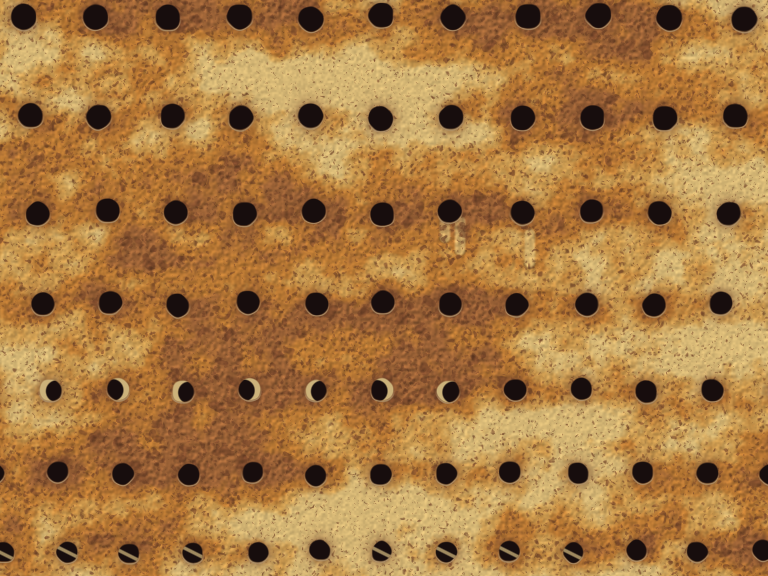
Give the GLSL for this texture, as a Shadertoy shader.

```glsl
// Rusted ochre sheet metal with seven rows of punched holes that close up toward the bottom.
#define ROWS 7
#define ROW_START 0.0295
#define ROW_STEP 0.1771
#define ROW_SHRINK 0.00373
#define PITCH 0.1252
#define PITCH_SHRINK 0.0026
#define HOLE_RADIUS 0.0218
#define RADIUS_SHRINK 0.0007
#define JITTER 0.007
#define SPECKLE 1.0
#define GRAIN 0.22

const vec3 PALE   = vec3(0.84, 0.72, 0.46);
const vec3 OCHRE  = vec3(0.79, 0.60, 0.31);
const vec3 ORANGE = vec3(0.72, 0.47, 0.20);
const vec3 UMBER  = vec3(0.60, 0.38, 0.21);
const vec3 FLAKE  = vec3(0.43, 0.25, 0.15);
const vec3 VOID   = vec3(0.09, 0.05, 0.05);

float hash(vec2 p) {
    vec3 q = fract(p.xyx * 0.1031);
    q += dot(q, q.yzx + 33.33);
    return fract((q.x + q.y) * q.z);
}

vec2 hash2(vec2 p) { return vec2(hash(p + 17.0), hash(p + 71.0)); }

float noise(vec2 p) {
    vec2 i = floor(p), f = fract(p);
    f = f * f * (3.0 - 2.0 * f);
    return mix(mix(hash(i), hash(i + vec2(1, 0)), f.x),
               mix(hash(i + vec2(0, 1)), hash(i + vec2(1, 1)), f.x), f.y);
}

float fbm(vec2 p) {
    float sum = 0.0, amp = 0.5;
    for (int i = 0; i < 5; i++) {
        sum += amp * noise(p);
        p = mat2(1.6, 1.2, -1.2, 1.6) * p + 9.7;
        amp *= 0.5;
    }
    return sum / 0.97;
}

float blob(vec2 p, vec2 center, vec2 size) {
    vec2 q = (p - center) / size;
    return exp(-dot(q, q));
}

// Coverage of irregular round spots, one per cell; amount sets their size.
float speckles(vec2 p, float cells, float amount, float pixel) {
    vec2 g = p * cells + 0.5 * vec2(noise(p * cells * 2.3), noise(p * cells * 2.3 + 40.0));
    float soft = max(pixel * cells, 0.08), cover = 0.0;
    for (int y = -1; y <= 1; y++)
    for (int x = -1; x <= 1; x++) {
        vec2 id = floor(g) + vec2(x, y);
        float radius = amount * 0.6 * (hash(id) - 0.35);
        float dist = length(g - id - hash2(id));
        if (radius > 0.0) cover = max(cover, smoothstep(-soft, soft, radius - dist));
    }
    return cover;
}

void mainImage(out vec4 fragColor, in vec2 fragCoord) {
    float pixel = 1.0 / iResolution.y;
    vec2 p = vec2(fragCoord.x - 0.5 * iResolution.x, iResolution.y - fragCoord.y) * pixel;

    // Nearest hole, and the rust bands that follow the rows
    float edge = 1.0, radius = HOLE_RADIUS, band = 0.0;
    vec2 local = vec2(1), id = vec2(0);
    for (int i = 0; i < ROWS; i++) {
        float r = float(i), pitch = PITCH - PITCH_SHRINK * r;
        float rowY = ROW_START + ROW_STEP * r - ROW_SHRINK * r * r;
        float column = round((p.x + 0.0026) / pitch);
        vec2 cell = vec2(column, r);
        vec2 q = p - vec2(column * pitch - 0.0026, rowY) - JITTER * (hash2(cell + 20.0) - 0.5);
        float size = HOLE_RADIUS - RADIUS_SHRINK * r;
        float d = length(q) - size + 0.003 * (noise(q * 70.0 + cell * 9.0) - 0.5);
        if (d < edge) { edge = d; radius = size; local = q; id = cell; }
        band += exp(-pow((p.y - rowY) / 0.032, 2.0));
    }

    // Rust depth: broad streaks, mottling and a few large patches
    float rust = 0.46 + 1.4 * (fbm(p * vec2(3.0, 6.5) + 4.0) - 0.5)
               + 0.9 * (fbm(p * 22.0) - 0.5) + 0.16 * (band - 0.45);
    rust += 0.22 * blob(p, vec2(-0.38, 0.47), vec2(0.30, 0.07))
          + 0.20 * blob(p, vec2(-0.42, 0.10), vec2(0.25, 0.09))
          + 0.18 * blob(p, vec2(0.20, 0.59), vec2(0.22, 0.08))
          + 0.15 * blob(p, vec2(-0.35, 0.79), vec2(0.25, 0.08))
          - 0.24 * blob(p, vec2(0.08, 0.88), vec2(0.28, 0.09))
          - 0.22 * blob(p, vec2(0.02, 0.28), vec2(0.50, 0.05));
    vec3 color = mix(PALE, OCHRE, smoothstep(0.15, 0.40, rust));
    color = mix(color, ORANGE, smoothstep(0.38, 0.60, rust));
    color = mix(color, UMBER, smoothstep(0.60, 0.90, rust));

    // Pale paint runs with a shaded lower edge
    for (int i = 0; i < 3; i++) {
        float k = float(i);
        vec2 tip = vec2(0.106 + 0.026 * k + 0.0475 * k * (k - 1.0), 0.412 + 0.022 * k);
        vec2 q = p - tip;
        float run = length(vec2(q.x, q.y - clamp(q.y, -0.05, 0.0))) - 0.009;
        color *= 1.0 - 0.25 * smoothstep(0.004, 0.0, abs(run)) * step(0.0, q.y);
        color = mix(color, PALE, 0.75 * smoothstep(0.003, -0.003, run));
    }

    // Pitting, flakes and raised grain
    float wear = SPECKLE * clamp(0.45 + 0.8 * rust, 0.3, 1.2);
    color = mix(color, FLAKE, 0.55 * speckles(p, 120.0, wear, pixel));
    color = mix(color, FLAKE, 0.65 * speckles(p + 3.0, 62.0, 0.75 * wear, pixel));
    color = mix(color, FLAKE, 0.60 * speckles(p + 7.0, 34.0, 0.9 * wear * smoothstep(0.35, 0.85, rust), pixel));
    float relief = noise(p * 170.0) - noise(p * 170.0 + vec2(0.5, 0.6));
    color *= 1.0 + GRAIN * relief * (0.5 + rust) + 0.12 * (noise(p * 260.0) - 0.5);

    // Stain and worn rim around each hole
    color = mix(color, FLAKE, 0.5 * exp(-max(edge, 0.0) / 0.009));
    float rim = smoothstep(0.0025, 0.0, abs(edge - 0.0015));
    color = mix(color, vec3(0.68, 0.57, 0.42), rim * smoothstep(-0.3, 1.0, local.y / radius) * 0.8);

    // Hole interior: crescents of light in row five, slanted slivers in the last row
    float side = mod(id.x, 2.0) * 2.0 - 1.0;
    float crescent = smoothstep(-pixel, pixel, length(local - vec2(0.010 * side, 0.002)) - radius);
    crescent *= step(abs(id.y - 4.0), 0.5) * step(id.x, 1.5);
    float slant = dot(local, normalize(vec2(-0.5, 1.0))) + 0.008 * (hash(id + 5.0) - 0.5);
    float sliver = smoothstep(0.003 + pixel, 0.003 - pixel, abs(slant));
    sliver *= step(5.5, id.y) * step(id.x, 3.5) * step(0.3, hash(id + 8.0));
    vec3 inside = mix(VOID, vec3(0.80, 0.70, 0.48), max(crescent, 0.75 * sliver));
    color = mix(color, inside, smoothstep(pixel, -pixel, edge));
    fragColor = vec4(clamp(color, 0.0, 1.0), 1.0);
}
```
